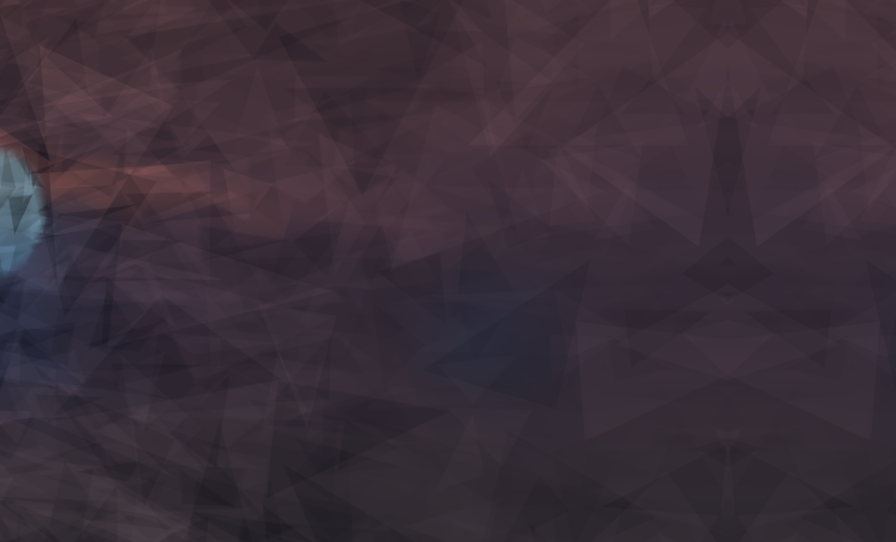
A Shadertoy shader for this background:

```glsl
// Dim low-poly cavern: overlapping translucent triangles shade a soft colour field.
// Coarse and stretched triangle layers fan out from a blue crystal at the left;
// the right part is folded about a vertical axis into mirrored facets.

const float TAU = 6.2831853;
const float MIRROR_AXIS = 1.343;
const vec2 CRYSTAL = vec2(0.0, 0.61);

vec4 hash4(vec2 p) {
    vec4 h = fract(p.xyxy * vec4(0.1031, 0.1030, 0.0973, 0.1099));
    h += dot(h, h.wzxy + 33.33);
    return fract((h.xxyz + h.yzzw) * h.zywx);
}

float glow(vec2 p, vec2 center, vec2 size) {
    vec2 d = (p - center) / size;
    return exp(-dot(d, d));
}

vec2 rotate(vec2 p, float a) {
    return mat2(cos(a), sin(a), -sin(a), cos(a)) * p;
}

// Corner of an irregular triangle, relative to its center
vec2 corner(int i, vec4 shape, vec4 jitter) {
    float k = float(i % 3);
    float wobble = fract(jitter.w * 5.3 + k * 0.37) - 0.5;
    float angle = TAU * (shape.z + k / 3.0) + wobble;
    float radius = 0.45 + 0.55 * fract(shape.w * 7.1 + k * 0.43);
    return radius * vec2(cos(angle), sin(angle));
}

float triangleDistance(vec2 p, vec4 shape, vec4 jitter) {
    float d = -10.0;
    for (int i = 0; i < 3; i++) {
        vec2 a = corner(i, shape, jitter);
        vec2 edge = corner(i + 1, shape, jitter) - a;
        d = max(d, dot(p - a, normalize(vec2(edge.y, -edge.x))));
    }
    return d;
}

// One scattered triangle per cell: x is tone, yz is a colour-field offset
vec3 facetLayer(vec2 p, float seed, float blur) {
    vec3 sum = vec3(0.0);
    vec2 cell = floor(p);
    for (int y = -1; y <= 1; y++)
    for (int x = -1; x <= 1; x++) {
        vec2 id = cell + vec2(x, y);
        vec4 shape = hash4(id + seed);
        vec4 look = hash4(id + seed + 57.3);
        vec2 local = p - id - shape.xy;
        float mask = smoothstep(blur, -blur, triangleDistance(local, shape, look));
        float shade = 1.0 + 0.8 * dot(local, look.yz - 0.5);
        sum += mask * vec3((look.x - 0.5) * shade, look.yz - 0.5);
    }
    return sum;
}

// Smooth lighting of the cave wall
vec3 wallColor(vec2 p) {
    vec3 low = vec3(0.198, 0.172, 0.200);
    vec3 middle = vec3(0.206, 0.164, 0.214);
    vec3 high = vec3(0.272, 0.194, 0.219);
    vec3 col = mix(low, middle, smoothstep(0.0, 0.45, p.y));
    col = mix(col, high, smoothstep(0.5, 1.0, p.y) * mix(1.0, 0.75, p.x));
    col += vec3(0.040, 0.020, 0.014) * glow(p, vec2(0.65, 0.70), vec2(0.45, 0.14));
    col += vec3(-0.025, 0.014, 0.030) * glow(p, vec2(0.90, 0.38), vec2(0.13, 0.12));
    col += vec3(-0.020, 0.022, 0.055) * glow(p, vec2(0.0, 0.38), vec2(0.20, 0.15));
    return col;
}

// Warm streak and cool light beside the crystal
vec3 crystalLight(vec2 p) {
    float x = max(p.x, 0.0);
    float ember = glow(p, vec2(p.x, 0.70 - 0.16 * x), vec2(1.0, 0.045)) * exp(-3.8 * x);
    float cool = glow(p, CRYSTAL - vec2(0.0, 0.06), vec2(0.16, 0.12));
    return ember * vec3(0.30, 0.14, 0.07) + cool * vec3(0.03, 0.08, 0.11);
}

void mainImage(out vec4 fragColor, in vec2 fragCoord) {
    vec2 p = fragCoord / iResolution.y;
    float pixel = 1.0 / iResolution.y;
    p.x = MIRROR_AXIS - abs(p.x - MIRROR_AXIS);
    float leftness = smoothstep(1.1, 0.25, p.x);

    // A perspective map keeps edges straight while fanning them out
    vec2 fan = (p - CRYSTAL) / (1.0 + 0.6 * p.x);
    vec3 facets = vec3(0.0);
    for (int i = 0; i < 3; i++) {
        float k = float(i);
        float size = 3.6 * pow(1.65, k);
        vec2 q = rotate(p, 0.5 + k) * size;
        facets += facetLayer(q, 11.0 + 23.0 * k, size * pixel) * (0.30 - 0.05 * k);
        vec2 shard = rotate(fan, 0.12 - 0.17 * k) * vec2(0.42, 1.0) * size * 2.6;
        float weight = mix(0.09, 0.25, leftness);
        facets += facetLayer(shard, 91.0 + 31.0 * k, 2.4 * size * pixel) * weight;
    }

    // Each facet samples the lighting at its own displaced point
    vec2 lit = p + facets.yz * vec2(0.16, 0.12);
    float contrast = mix(0.72, 1.0, leftness);
    vec3 col = wallColor(lit) * (1.0 + facets.x * contrast * vec3(1.1, 1.0, 0.85));
    col += crystalLight(lit) * (1.0 + 1.5 * facets.x);

    // Crystal body with tall narrow planes
    vec2 body = (p + facets.yz * 0.05 - CRYSTAL) * vec2(1.0, 0.72);
    float inside = smoothstep(0.012, -0.012, length(body) - 0.083);
    float planes = facetLayer(rotate(p, 0.2) * vec2(32.0, 13.0), 7.0, 26.0 * pixel).x;
    vec3 ice = mix(vec3(0.25, 0.36, 0.46), vec3(0.41, 0.52, 0.57), smoothstep(0.48, 0.66, p.y));
    col = mix(col, ice * (1.0 + 0.55 * planes + 0.5 * facets.x), inside * 0.9);

    fragColor = vec4(clamp(col, 0.0, 1.0), 1.0);
}
```
